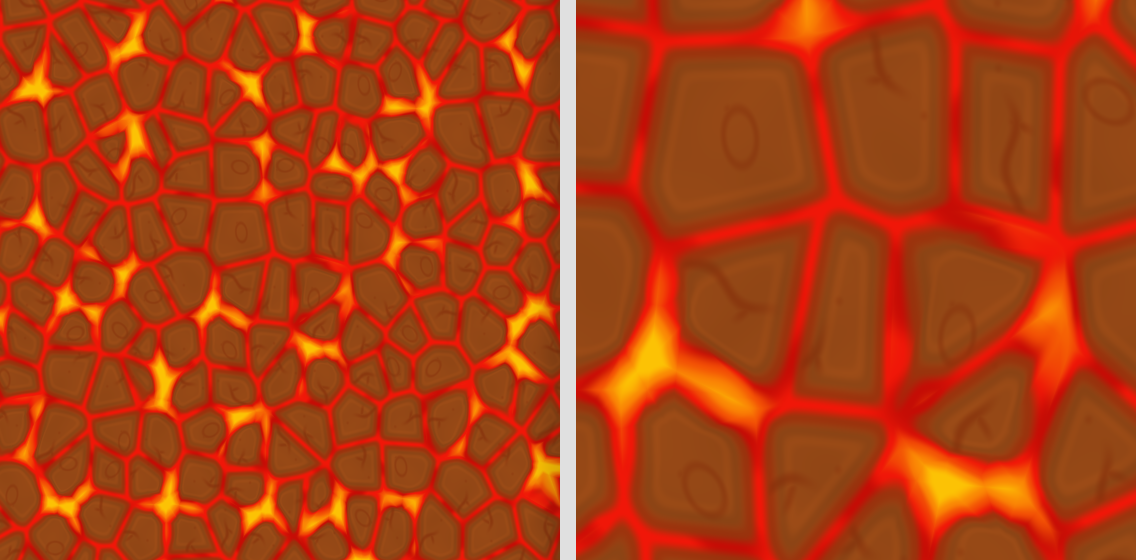
Left: the whole. Right: its middle third, enlarged.
Give the GLSL for this texture, as a WebGL 1 fragment shader.

```glsl
precision highp float;
// Cracked brown stones over glowing lava, drawn with cellular noise.
// Distances to the cell borders shape the red seams; scattered hot spots
// widen the junctions that lie near them into orange and yellow pockets.
uniform vec2 u_resolution;

vec2 hash2(vec2 cell) {
  vec2 s = vec2(dot(cell, vec2(127.1, 311.7)), dot(cell, vec2(269.5, 183.3)));
  return fract(sin(s) * 43758.545);
}

vec2 cellCentre(vec2 cell) {
  return cell + 0.5 + 0.88 * (hash2(cell) - 0.5);
}

// Soft line around zero
float stroke(float d, float width) {
  return 1.0 - smoothstep(0.0, width, abs(d));
}

// Round hot spots scattered on a coarse grid
float hotSpots(vec2 p) {
  vec2 base = floor(p);
  float heat = 0.0;
  for (int j = -1; j <= 1; j++) {
    for (int i = -1; i <= 1; i++) {
      vec2 cell = base + vec2(float(i), float(j));
      vec2 spot = cell + 0.15 + 0.7 * hash2(cell + 71.0);
      heat = max(heat, 1.0 - smoothstep(0.12, 0.42, length(p - spot)));
    }
  }
  return heat;
}

void main() {
  vec2 uv = gl_FragCoord.xy / u_resolution;
  vec2 p = uv * vec2(13.0, 11.2);
  vec2 base = floor(p);

  // Three nearest distances and the home cell
  vec3 near = vec3(9.0);
  vec2 home = base;
  for (int j = -2; j <= 2; j++) {
    for (int i = -2; i <= 2; i++) {
      vec2 cell = base + vec2(float(i), float(j));
      float d = length(cellCentre(cell) - p);
      if (d < near.x) {
        near = vec3(d, near.xy);
        home = cell;
      } else if (d < near.y) {
        near = vec3(near.x, d, near.y);
      } else {
        near.z = min(near.z, d);
      }
    }
  }

  // Smooth minimum of the border distances rounds the stone corners
  vec2 centre = cellCentre(home);
  float sum = 0.0;
  for (int j = -2; j <= 2; j++) {
    for (int i = -2; i <= 2; i++) {
      if (i != 0 || j != 0) {
        vec2 other = cellCentre(home + vec2(float(i), float(j)));
        float d = dot(0.5 * (centre + other) - p, normalize(other - centre));
        sum += exp(-d / 0.03);
      }
    }
  }
  float border = max(-0.03 * log(sum), 0.0);

  // Pockets open where a hot spot meets a junction of three stones
  float junction = 1.0 - smoothstep(0.0, 0.75, near.z - near.x);
  float widen = 0.36 * hotSpots(p / 2.2) * junction;
  float edge = border - widen;

  // Stone face with a reddish rim and a faint inner contour
  float tone = sin(p.x * 5.0 + 2.0 * sin(p.y * 3.1)) * sin(p.y * 4.3 + sin(p.x * 2.7));
  vec3 stone = mix(vec3(0.61, 0.20, 0.05), vec3(0.58, 0.28, 0.085),
                   smoothstep(0.08, 0.17, edge));
  stone *= 1.0 + 0.02 * tone - 0.05 * stroke(edge - 0.17, 0.05);
  stone *= 1.0 + 0.04 * stroke(edge - 0.24, 0.05);

  // Broad wavy cracks and oval marks, turned at random per stone
  float id = hash2(home + 37.0).x;
  float angle = 6.283 * fract(id * 17.3);
  vec2 q = mat2(cos(angle), -sin(angle), sin(angle), cos(angle)) * (p - centre);
  float wave = q.y + 0.05 * sin(q.x * 10.0 + id * 40.0);
  float crack = stroke(wave, 0.07) * smoothstep(-0.1, 0.2, q.x);
  float branch = stroke(q.x - 0.16 - 0.4 * q.y, 0.06)
               * smoothstep(-0.03, 0.03, q.y) * (1.0 - smoothstep(0.1, 0.22, q.y));
  float oval = stroke(length(q * vec2(1.0, 1.5)) - 0.19, 0.06);
  float mark = id > 0.25 ? max(crack, 0.8 * branch) : 0.7 * oval;
  mark = max(mark, 0.5 * (1.0 - smoothstep(0.0, 0.05, length(q + vec2(0.2, 0.07)))));
  stone = mix(stone, vec3(0.52, 0.18, 0.04), 0.6 * mark * smoothstep(0.04, 0.12, edge));

  // Lava warms from red at the banks to yellow in the deep pockets
  float depth = widen - 0.7 * border;
  vec3 lava = mix(vec3(0.77, 0.05, 0.02), vec3(0.94, 0.09, 0.03),
                  smoothstep(-0.6, 0.5, tone + 0.5 * junction));
  lava = mix(lava, vec3(0.95, 0.31, 0.02), smoothstep(0.02, 0.12, depth));
  lava = mix(lava, vec3(0.98, 0.52, 0.02), smoothstep(0.10, 0.20, depth));
  lava = mix(lava, vec3(0.99, 0.76, 0.02), smoothstep(0.18, 0.32, depth));

  vec3 color = mix(stone, lava, 1.0 - smoothstep(0.0, 0.085, edge));
  color *= 1.0 - 0.12 * smoothstep(0.94, 1.0, uv.x);
  gl_FragColor = vec4(color, 1.0);
}
```
